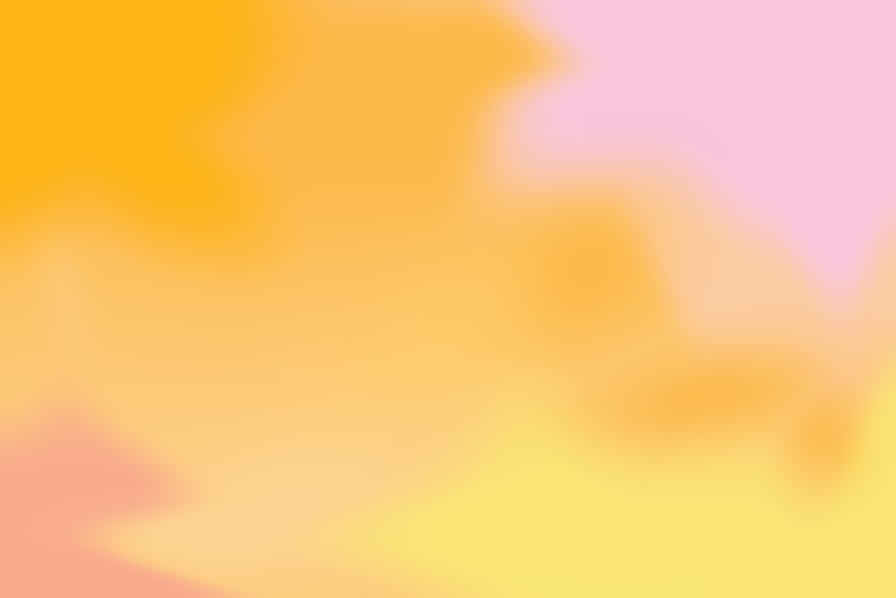
A Shadertoy shader for this background:

```glsl
// A soft sunset mesh gradient: orange, pink, yellow and salmon fields
// over an apricot wash. Each field is a blurred region bounded by wavy
// edges; rotated Gaussian glows add the darker band and pale streaks.

#define ORANGE  vec3(0.995, 0.705, 0.075)
#define APRICOT vec3(0.990, 0.720, 0.280)
#define PEACH   vec3(0.990, 0.795, 0.480)
#define GOLD    vec3(0.992, 0.810, 0.400)
#define CREAM   vec3(0.990, 0.835, 0.590)
#define YELLOW  vec3(0.980, 0.900, 0.460)
#define BLUSH   vec3(0.985, 0.800, 0.630)
#define PINK    vec3(0.970, 0.775, 0.865)
#define SALMON  vec3(0.975, 0.665, 0.550)
#define WARP    0.008

// Bell curve used to bend an edge at one place.
float bump(float x, float centre, float width) {
    float t = (x - centre) / width;
    return exp(-t * t);
}

// Rotated elliptical Gaussian.
float glow(vec2 p, vec2 centre, vec2 radius, float angle) {
    float c = cos(angle), s = sin(angle);
    vec2 q = mat2(c, -s, s, c) * (p - centre) / radius;
    return exp(-dot(q, q));
}

// Rounded intersection of two signed edge distances.
float meet(float a, float b) {
    float k = 0.08;
    float h = max(k - abs(a - b), 0.0) / k;
    return min(a, b) - 0.25 * k * h * h;
}

// Gentle layered waves keep the borders from looking mechanical.
vec2 warp(vec2 p) {
    float amount = WARP;
    for (int i = 0; i < 3; i++) {
        float f = 9.0 * exp2(float(i));
        p += amount * sin(f * p.yx + vec2(1.3, 4.1) * float(i + 1));
        amount *= 0.4;
    }
    return p;
}

// Warm wash, with pale gold and cream in the lower middle.
vec3 wash(vec2 p) {
    vec3 col = mix(PEACH, APRICOT, smoothstep(0.25, 0.82, p.y));
    col = mix(col, GOLD, 0.6 * glow(p, vec2(0.76, 0.42), vec2(0.28, 0.12), 0.5));
    col = mix(col, CREAM, 0.8 * glow(p, vec2(0.48, 0.16), vec2(0.32, 0.14), 0.15));
    return mix(col, CREAM, 0.3 * glow(p, vec2(0.10, 0.51), vec2(0.04, 0.11), 0.15));
}

float orangeField(vec2 p) {
    float side = 0.40 + 0.03 * smoothstep(0.85, 1.0, p.y)
               - 0.08 * bump(p.y, 0.78, 0.06);
    float base = 0.64 + 0.05 * bump(p.x, 0.16, 0.09);
    return smoothstep(-0.14, 0.08, meet(side - p.x, p.y - base));
}

float yellowField(vec2 p) {
    float side = 0.80 - 0.20 * bump(p.y, 0.10, 0.08);
    float top = 0.23 + 0.08 * bump(p.x, 0.88, 0.12)
              - 0.05 * bump(p.x, 1.36, 0.06)
              + 0.20 * smoothstep(1.38, 1.52, p.x);
    return smoothstep(-0.16, 0.15, p.x - side)
         * smoothstep(-0.13, 0.09, top - p.y);
}

float salmonField(vec2 p) {
    float side = 0.08 + 0.22 * (1.0 - smoothstep(0.16, 0.40, p.y))
               - 0.13 * bump(p.y, 0.09, 0.05)
               + 0.10 * (1.0 - smoothstep(0.0, 0.08, p.y));
    float top = 0.35 + 0.08 * bump(p.x, 0.12, 0.06);
    return smoothstep(-0.09, 0.08, side - p.x)
         * (1.0 - smoothstep(0.19, top, p.y));
}

// x: wide blush border, y: pink core.
vec2 pinkField(vec2 p) {
    float side = p.x - 0.86 - 0.09 * bump(p.y, 0.90, 0.06);
    float outer = 0.68 - 0.26 * smoothstep(1.02, 1.20, p.x)
                - 0.07 * bump(p.x, 1.39, 0.06);
    float inner = 0.71 - 0.10 * smoothstep(1.10, 1.30, p.x)
                - 0.12 * bump(p.x, 1.40, 0.07);
    return vec2(smoothstep(-0.13, 0.07, meet(side, p.y - outer)),
                smoothstep(-0.08, 0.09, meet(side, p.y - inner)));
}

void mainImage(out vec4 fragColor, in vec2 fragCoord) {
    // Height spans 0..1; width is fitted to 0..1.5.
    vec2 p = warp(fragCoord / iResolution.xy * vec2(1.5, 1.0));

    vec3 col = wash(p);
    col = mix(col, ORANGE, orangeField(p));
    col = mix(col, SALMON, salmonField(p));
    col = mix(col, CREAM, 0.6 * glow(p, vec2(0.34, 0.11), vec2(0.16, 0.04), 0.0));
    col = mix(col, YELLOW, yellowField(p));

    // Pink corner with its blush fringe along the top.
    vec2 pink = pinkField(p);
    col = mix(col, BLUSH, 0.5 * glow(p, vec2(0.74, 1.03), vec2(0.22, 0.06), 0.0));
    col = mix(col, BLUSH, pink.x);
    col = mix(col, PINK, pink.y);

    // Apricot band winding down to the right.
    float band = 0.85 * glow(p, vec2(0.98, 0.55), vec2(0.15, 0.10), 0.9);
    band = max(band, 0.85 * glow(p, vec2(1.18, 0.34), vec2(0.20, 0.075), 0.12));
    band = max(band, 0.75 * glow(p, vec2(1.38, 0.27), vec2(0.07, 0.09), 0.0));
    col = mix(col, APRICOT, band);

    fragColor = vec4(col, 1.0);
}
```
